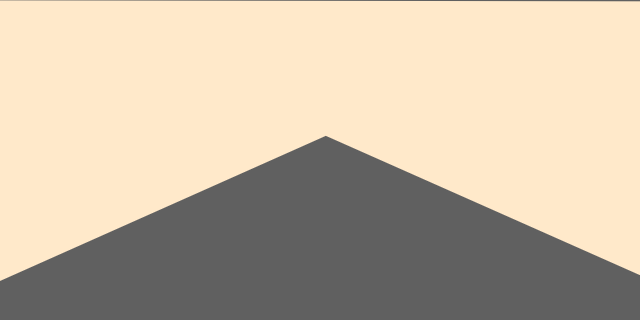
Give the GLSL for this background, as a Shadertoy shader.

```glsl
#define CREAM vec3(1.0, 0.914, 0.792)
#define GREY vec3(0.378)
#define APEX vec2(0.0182, 0.5755)
#define SLOPE_LEFT 0.4455
#define SLOPE_RIGHT 0.4435
#define STRIP_DEPTH 0.0026
#define STRIP_TILT 0.0015

// Coverage of the region where the signed distance is negative
float coverage(float dist, float pixel) {
    return clamp(0.5 - dist / pixel, 0.0, 1.0);
}

// Signed distance to the area below a line through a point
float belowLine(vec2 p, vec2 through, float slope) {
    vec2 d = p - through;
    return (d.y - slope * d.x) * inversesqrt(1.0 + slope * slope);
}

void mainImage(out vec4 fragColor, in vec2 fragCoord) {
    float pixel = 1.0 / iResolution.y;
    // Canvas height is one unit; x is zero at the centre
    vec2 p = vec2(fragCoord.x - 0.5 * iResolution.x, fragCoord.y) * pixel;

    // Broad peak formed by two slopes
    float peak = max(belowLine(p, APEX, SLOPE_LEFT),
                     belowLine(p, APEX, -SLOPE_RIGHT));

    // Thin strip along the top, widening to the right
    float strip = -belowLine(p, vec2(0.0, 1.0 - STRIP_DEPTH), -STRIP_TILT);

    float shade = max(coverage(peak, pixel), coverage(strip, pixel));
    fragColor = vec4(mix(CREAM, GREY, shade), 1.0);
}
```
